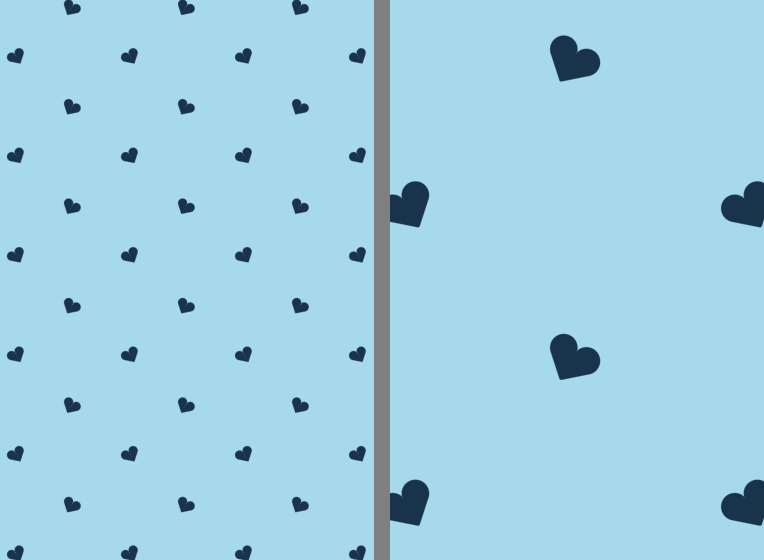
Left: the whole. Right: its middle third, enlarged.
Reproduce this pattern procedurally as a Shadertoy shader.

```glsl
// Small navy hearts scattered on a pale blue ground in a half-drop layout.
// Two interleaved lattices carry the same heart, mirrored so the tilt alternates;
// each heart is a tapered capsule folded about its axis. Unit: canvas height.

#define GROUND_COLOR vec3(0.648, 0.850, 0.920)
#define HEART_COLOR  vec3(0.098, 0.203, 0.292)
#define PERIOD       vec2(0.2036, 0.1776)   // spacing within one lattice
#define LEFT_ORIGIN  vec2(0.0274, 0.0138)   // first heart leaning left
#define RIGHT_OFFSET vec2(0.1018, 0.0868)   // from left- to right-leaning heart
#define TILT         0.53                   // lean in radians
#define LOBE_CENTER  vec2(0.0078, 0.0)
#define LOBE_RADIUS  0.0082
#define TIP_CENTER   vec2(0.0, -0.0163)
#define TIP_RADIUS   0.0012
#define EDGE_PIXELS  0.8                    // half width of the soft edge

// Signed distance to the hull of two circles
float taperedCapsule(vec2 p, vec2 a, vec2 b, float radiusA, float radiusB) {
    float len = length(b - a);
    vec2 axis = (b - a) / len;
    p -= a;
    vec2 q = vec2(abs(dot(p, vec2(-axis.y, axis.x))), dot(p, axis));
    float s = (radiusA - radiusB) / len;
    float c = sqrt(1.0 - s * s);
    float along = dot(q, vec2(-s, c));
    if (along < 0.0) return length(q) - radiusA;
    if (along > c * len) return length(q - vec2(0.0, len)) - radiusB;
    return dot(q, vec2(c, s)) - radiusA;
}

// Heart leaning to the right, origin midway between its lobes
float heart(vec2 p) {
    float s = sin(TILT), c = cos(TILT);
    vec2 q = vec2(c * p.x - s * p.y, s * p.x + c * p.y);
    q.x = abs(q.x);
    return taperedCapsule(q, LOBE_CENTER, TIP_CENTER, LOBE_RADIUS, TIP_RADIUS);
}

// Position relative to the nearest lattice point
vec2 repeatAround(vec2 p, vec2 origin) {
    return mod(p - origin + 0.5 * PERIOD, PERIOD) - 0.5 * PERIOD;
}

void mainImage(out vec4 fragColor, in vec2 fragCoord) {
    vec2 p = fragCoord / iResolution.y;

    // Interleaved lattices, one mirrored
    vec2 leftCell = repeatAround(p, LEFT_ORIGIN);
    vec2 rightCell = repeatAround(p, LEFT_ORIGIN + RIGHT_OFFSET);
    float dist = min(heart(vec2(-leftCell.x, leftCell.y)), heart(rightCell));

    // Soft-edged fill
    float edge = EDGE_PIXELS / iResolution.y;
    float ink = 1.0 - smoothstep(-edge, edge, dist);
    fragColor = vec4(mix(GROUND_COLOR, HEART_COLOR, ink), 1.0);
}
```
